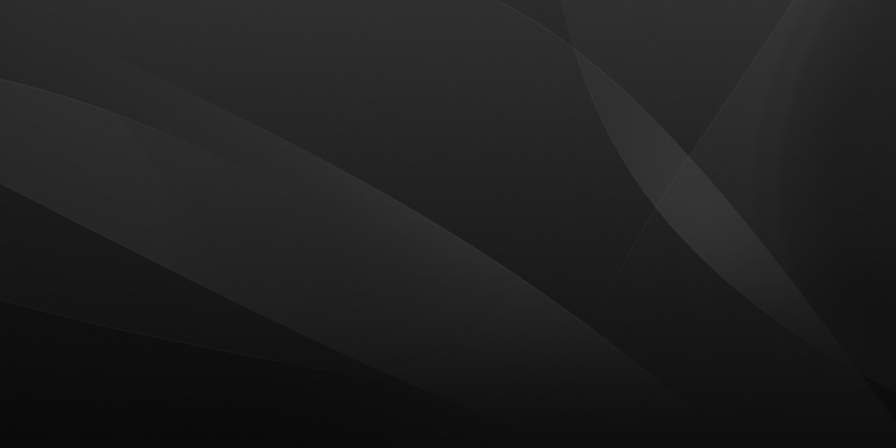
Write a Shadertoy shader that draws this background.

```glsl
// Dark charcoal backdrop of overlapping translucent sheets with thin lit rims.
// Each rim is a cubic through four evenly spaced heights; its signed distance
// gives both a soft mask for the sheet and a fine highlight along the edge.

#define FLOOR_TONE 0.053
#define TONE_RISE 0.135
#define RIM_WIDTH 0.0016
#define RIM_LIGHT 0.035
#define SHEET_GLOW 0.040
#define LEAF_GLOW 0.054
#define GRAIN_CELLS 256.0
#define GRAIN_AMOUNT 0.005

// Cubic through four values at s = 0, 1, 2, 3, held level past its ends.
float cubic(float s, vec4 k) {
    s = clamp(s, -0.3, 3.3);
    float a = s - 1.0, b = s - 2.0, c = s - 3.0;
    return dot(k, vec4(-a * b * c / 6.0, s * b * c / 2.0,
                       -s * a * c / 2.0, s * a * b / 6.0));
}

// Signed distance from value v to a curve over t in [span.x, span.y].
float side(float t, float v, vec2 span, vec4 k) {
    float scale = 3.0 / (span.y - span.x);
    float s = (t - span.x) * scale;
    float slope = (cubic(s + 0.01, k) - cubic(s - 0.01, k)) * 50.0 * scale;
    return (v - cubic(s, k)) / sqrt(1.0 + slope * slope);
}

float mask(float d) {
    float aa = max(0.002, 0.7 / iResolution.y);
    return smoothstep(-aa, aa, d);
}

float rim(float d) {
    float w = max(RIM_WIDTH, 0.5 / iResolution.y);
    return RIM_LIGHT * exp(-d * d / (w * w));
}

// Smooth fall from 1 to 0 between a and b.
float fall(float a, float b, float x) {
    return 1.0 - smoothstep(a, b, x);
}

float bump(float x, float center, float width) {
    float u = (x - center) / width;
    return exp(-u * u);
}

float hash(vec2 cell) {
    vec3 h = fract(vec3(cell.xyx) * 0.1031);
    h += dot(h, h.yzx + 33.33);
    return fract((h.x + h.y) * h.z);
}

void mainImage(out vec4 fragColor, in vec2 fragCoord) {
    // Canvas spans 2 by 1.
    vec2 p = fragCoord / iResolution.xy * vec2(2.0, 1.0);
    float x = p.x, y = p.y;

    // Sweeping edges on the left, positive above.
    float ridge = side(x, y, vec2(0.0, 1.5625), vec4(0.987, 0.745, 0.458, 0.070));
    float fold = side(x, y, vec2(0.0, 0.781), vec4(0.823, 0.745, 0.635, 0.505));
    float hem = side(x, y, vec2(0.0, 1.172), vec4(0.591, 0.393, 0.203, 0.036));
    float base = side(x, y, vec2(0.0, 0.9375), vec4(0.331, 0.255, 0.193, 0.135));
    float facet = side(y, x, vec2(0.745, 0.336), vec4(0.260, 0.357, 0.4375, 0.508));

    // Edges on the right; the upright ones are positive to their right.
    float arc = side(x, y, vec2(1.107, 2.0), vec4(1.0, 0.786, 0.456, 0.057));
    float leafEdge = side(y, x, vec2(1.0, 0.193), vec4(1.25, 1.344, 1.529, 1.875));
    float blade = side(y, x, vec2(1.0, 0.297), vec4(1.771, 1.615, 1.461, 1.336));
    float shadeA = side(y, x, vec2(1.0, 0.193), vec4(1.802, 1.698, 1.688, 1.780));
    float shadeB = side(y, x, vec2(1.0, 0.193), vec4(1.854, 1.750, 1.747, 1.880));

    // Background gradient, dimmer in the upper left corner.
    float tone = FLOOR_TONE + TONE_RISE * y - 0.02 * exp(-3.0 * x) * y;

    // Broad left sheet, lit just under the ridge.
    float sheet = mask(-ridge) * mask(hem);
    float lowFade = smoothstep(0.02, 0.32, y);
    float foldFade = fall(0.15, 0.8, x);
    float glow = SHEET_GLOW * bump(x, 1.0, 0.33) * exp(min(ridge, 0.0) / 0.12);
    tone += sheet * lowFade * (0.022 * smoothstep(0.0, 0.7, x) + glow);
    tone += sheet * mask(-fold) * foldFade * 0.022;
    tone += sheet * mask(-fold) * mask(-facet) * fall(0.3, 0.55, x) * 0.007;

    // Darker layers below the sheet.
    tone *= 1.0 - 0.13 * mask(-hem) * fall(0.8, 1.3, x);
    tone *= 1.0 - 0.20 * mask(-base) * fall(0.5, 1.1, x);

    // Upper right panels and the shaded right margin.
    float aboveArc = mask(arc);
    float bladeFade = smoothstep(0.28, 0.5, y);
    tone -= 0.020 * aboveArc * mask(-leafEdge);
    tone += mask(blade) * bladeFade * mix(0.006, 0.020, aboveArc);
    float margin = 0.4 * smoothstep(-0.01, 0.02, shadeB) + 0.6 * smoothstep(0.0, 0.15, shadeB);
    float marginFade = smoothstep(0.05, 0.4, y);
    tone *= 1.0 - aboveArc * marginFade * (0.06 * smoothstep(-0.01, 0.01, shadeA) + 0.23 * margin);

    // Bright leaf between the arc and its inner edge.
    float leafFade = smoothstep(0.12, 0.38, y);
    float leaf = mask(-arc) * mask(leafEdge) * leafFade;
    vec2 toLeaf = p - vec2(1.56, 0.55);
    tone += leaf * (0.019 + LEAF_GLOW * exp(-dot(toLeaf, toLeaf) / 0.06));

    // Fine rims, each fading toward its ends.
    tone += rim(ridge) * (0.15 + 0.85 * bump(x, 1.1, 0.4)) * lowFade;
    tone += rim(fold) * fall(0.1, 0.6, x);
    tone += rim(hem) * fall(0.3, 0.75, x);
    tone += rim(base) * fall(0.4, 0.95, x) * 0.8;
    tone += rim(arc) * smoothstep(0.3, 0.8, y) * 0.9;
    tone += rim(leafEdge) * leafFade * fall(0.8, 1.0, y) * 0.7;
    tone += rim(blade) * bladeFade * 0.7;

    // Faint surface grain with slight horizontal streaks.
    vec2 cell = floor(p * GRAIN_CELLS);
    float grain = hash(cell) + 0.8 * hash(vec2(floor(cell.x / 8.0), cell.y)) - 0.9;
    tone += GRAIN_AMOUNT * grain;
    fragColor = vec4(vec3(max(tone, 0.0)), 1.0);
}
```
